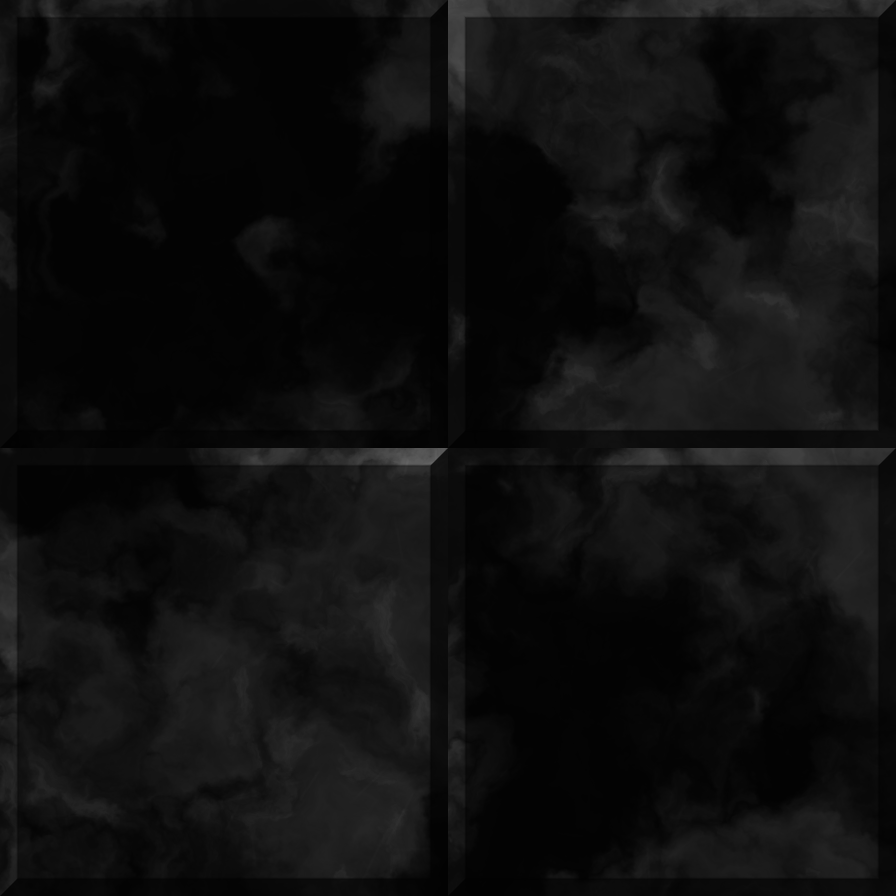
Give the GLSL for this texture, as a Shadertoy shader.

```glsl
// Draws a two by two grid of bevelled black stone tiles with smoky mottling and faint scratches.
#define TILES 2.0
#define BEVEL 0.039
#define CLOUD_SCALE 3.3
#define WARP 0.9
#define SCRATCHES 44
#define SCRATCH_GAIN 0.009
#define LIT_GAIN 1.9
#define SHADE_GAIN 0.36
#define DARK_STONE vec3(0.010)
#define PALE_STONE vec3(0.120)

float hash(vec2 p) {
    vec3 q = fract(vec3(p.xyx) * 0.1031);
    q += dot(q, q.yzx + 33.33);
    return fract((q.x + q.y) * q.z);
}

float noise(vec2 p) {
    vec2 i = floor(p), f = fract(p);
    f = f * f * (3.0 - 2.0 * f);
    return mix(mix(hash(i), hash(i + vec2(1, 0)), f.x),
               mix(hash(i + vec2(0, 1)), hash(i + vec2(1, 1)), f.x), f.y);
}

float fbm(vec2 p) {
    float sum = 0.0, amp = 0.47;
    for (int i = 0; i < 6; i++) {
        sum += amp * noise(p);
        p = mat2(1.6, 1.2, -1.2, 1.6) * p + 17.3;
        amp *= 0.54;
    }
    return sum;
}

// Smoky stone: broad clouds with ragged, billowing edges and small bright wisps
float smoke(vec2 p) {
    vec2 q = p * CLOUD_SCALE;
    vec2 warp = vec2(fbm(q * 1.7 + 3.1), fbm(q * 1.7 + 41.7)) - 0.5;
    vec2 curl = vec2(fbm(q * 4.0 + 23.0), fbm(q * 4.0 + 67.0)) - 0.5;
    vec2 bent = q + WARP * warp + 0.3 * curl;
    float cloud = 0.62 * fbm(bent) + 0.38 * noise(q * 0.6 + 0.4 * warp + 50.0);
    float billow = abs(2.0 * noise(bent * 3.2 + 7.0) - 1.0);
    float body = smoothstep(0.37, 0.66, cloud + 0.10 * (billow - 0.4));
    float mottle = fbm(q * 3.0 + 2.0 * warp + 9.0);
    float wisp = smoothstep(0.56, 0.80, fbm(bent * 2.2 + 80.0));
    return body * (0.50 + 0.85 * mottle + 0.55 * wisp) + 0.10 * mottle * mottle;
}

// Faint straight hairlines with random place, angle and length
float scratches(vec2 f, vec2 cell, float px) {
    float sum = 0.0;
    for (int i = 0; i < SCRATCHES; i++) {
        vec2 seed = cell * 31.0 + vec2(float(i) * 3.7, 11.0);
        vec2 center = vec2(hash(seed), hash(seed + 5.0));
        float angle = 6.2832 * hash(seed + 9.0);
        vec2 dir = vec2(cos(angle), sin(angle));
        float halfLength = 0.03 + 0.09 * hash(seed + 13.0);
        vec2 d = f - center;
        float along = dot(d, dir);
        float across = abs(dot(d, vec2(-dir.y, dir.x)));
        float fade = 1.0 - smoothstep(0.1, 1.0, abs(along) / halfLength);
        sum += fade * (1.0 - smoothstep(0.001, 0.002 + px, across));
    }
    return min(sum, 1.5);
}

void mainImage(out vec4 fragColor, in vec2 fragCoord) {
    vec2 grid = fragCoord / iResolution.xy * TILES;
    vec2 cell = floor(grid), f = fract(grid);
    float px = TILES / min(iResolution.x, iResolution.y);

    // Every tile is cut from a different place in the stone
    vec2 cut = f + 7.0 * cell + 4.0 * vec2(hash(cell + 2.0), hash(cell + 8.0));
    float tone = smoke(cut);
    vec3 color = mix(DARK_STONE, PALE_STONE, tone);
    color += SCRATCH_GAIN * scratches(f, cell, px) * (0.15 + tone);

    // Mitred bevel: light on the left and top, shade on the right and bottom
    float litSide = min(f.x, 1.0 - f.y);
    float darkSide = min(1.0 - f.x, f.y);
    float edge = min(litSide, darkSide);
    float lit = smoothstep(-px, px, darkSide - litSide);
    float face = smoothstep(BEVEL - 0.5 * px, BEVEL + 0.5 * px, edge);
    vec3 slope = mix(color * SHADE_GAIN + 0.005, color * LIT_GAIN + 0.014, lit);

    // Thin crease where the bevel meets the face
    float crease = 1.0 - smoothstep(0.0, 0.003 + px, abs(edge - BEVEL));
    color = mix(slope, color, face) * (1.0 - 0.18 * crease);

    fragColor = vec4(color, 1.0);
}
```
